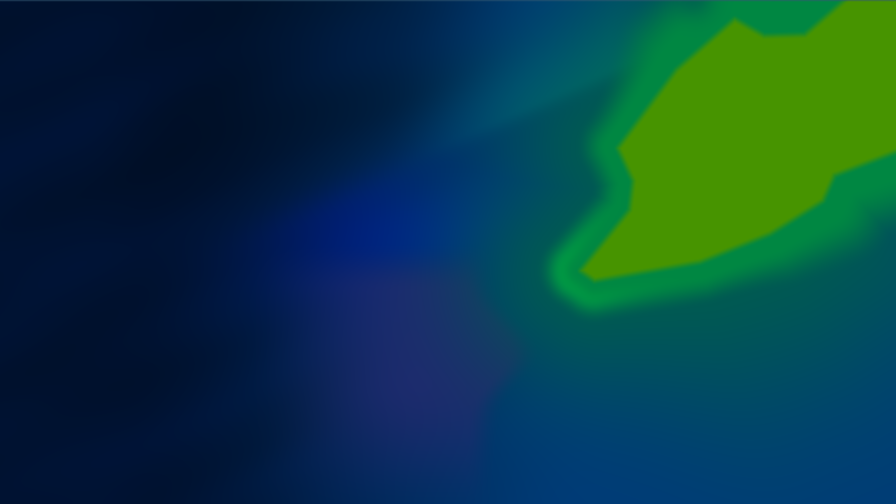
Give the GLSL for this background, as a Shadertoy shader.

```glsl
// Dark blue haze with a violet patch and a glowing green island at the upper right.

vec2 hashGradient(vec2 cell) {
    float angle = 6.2832 * fract(sin(dot(cell, vec2(127.1, 311.7))) * 43758.5);
    return vec2(cos(angle), sin(angle));
}

float gradientNoise(vec2 p) {
    vec2 i = floor(p), f = fract(p);
    vec2 u = f * f * f * (f * (f * 6.0 - 15.0) + 10.0);
    vec2 e = vec2(0, 1);
    float low = mix(dot(hashGradient(i), f), dot(hashGradient(i + e.yx), f - e.yx), u.x);
    float high = mix(dot(hashGradient(i + e), f - e), dot(hashGradient(i + 1.0), f - 1.0), u.x);
    return mix(low, high, u.y);
}

float gauss(float x) { return exp(-x * x); }

// Signed distance to the island outline, negative inside
float islandDistance(vec2 p) {
    const int N = 18;
    vec2 outline[N] = vec2[N](
        vec2(1.153, 0.463), vec2(1.25, 0.583), vec2(1.257, 0.641),
        vec2(1.227, 0.706), vec2(1.343, 0.861), vec2(1.458, 0.961),
        vec2(1.516, 0.928), vec2(1.597, 0.93), vec2(1.678, 1.0),
        vec2(1.72, 1.06), vec2(1.9, 1.06), vec2(1.9, 0.74),
        vec2(1.778, 0.70), vec2(1.655, 0.653), vec2(1.632, 0.602),
        vec2(1.528, 0.537), vec2(1.389, 0.481), vec2(1.18, 0.444));
    float nearest = 1e3, side = 1.0;
    for (int i = 0; i < N; i++) {
        vec2 a = outline[i], b = outline[(i + 1) % N];
        vec2 edge = b - a, w = p - a;
        vec2 gap = w - edge * clamp(dot(w, edge) / dot(edge, edge), 0.0, 1.0);
        nearest = min(nearest, dot(gap, gap));
        bvec3 c = bvec3(p.y >= a.y, p.y < b.y, edge.x * w.y > edge.y * w.x);
        if (all(c) || all(not(c))) side = -side;
    }
    return side * sqrt(nearest);
}

void mainImage(out vec4 fragColor, in vec2 fragCoord) {
    // Heights as units; x is stretched to span 16:9
    vec2 p = fragCoord / iResolution.xy * vec2(16.0 / 9.0, 1.0);
    float ray = (p.y - 0.67 - 0.44 * (p.x - 0.764)) * 0.915;
    float along = dot(p, vec2(0.915, 0.403));
    float wisps = gradientNoise(vec2(along * 2.5, ray * 8.0));

    // Navy to blue, darker above the diagonal
    vec3 color = mix(vec3(0.0, 0.07, 0.19), vec3(0.0, 0.23, 0.47), smoothstep(0.25, 1.2, p.x));
    float shade = smoothstep(-0.04, 0.12, ray) * smoothstep(0.15, 0.5, p.x);
    color *= 1.0 - 0.25 * shade * (1.0 - smoothstep(0.75, 1.1, p.x));
    color += vec3(0.0, 0.012, 0.045) * wisps * (1.0 - smoothstep(0.8, 1.2, p.x));

    // Saturated blue glow under the diagonal
    vec2 glow = (p - vec2(0.76, 0.53)) / vec2(0.24, 0.15);
    color += vec3(0.0, -0.02, 0.17) * exp(-dot(glow, glow)) * (1.0 - smoothstep(-0.05, 0.06, ray));

    // Violet patch with a firm top and a bulging right edge
    float rightEdge = 0.955 + 0.09 * gauss((p.y - 0.3) / 0.08) + 0.02 * wisps;
    float patchMask = smoothstep(0.48, 0.85, p.x) * smoothstep(-0.05, 0.25, p.y)
        * (1.0 - smoothstep(0.42, 0.52, p.y))
        * (1.0 - smoothstep(rightEdge - 0.03, rightEdge + 0.035, p.x));
    color = mix(color, vec3(0.13, 0.16, 0.44), 0.9 * patchMask);

    // Teal halo and the pale diagonal ray
    float d = islandDistance(p);
    float haloWidth = 0.23 + 0.12 * smoothstep(1.1, 1.6, p.x) * (1.0 - smoothstep(0.4, 0.7, p.y));
    color = mix(color, vec3(0.0, 0.36, 0.31), gauss(max(d, 0.0) / haloWidth));
    float rayWidth = ray > 0.0 ? 0.12 : 0.025;
    color += vec3(0.0, 0.06, 0.03) * gauss(ray / rayWidth)
        * smoothstep(0.75, 1.05, p.x) * (1.0 - smoothstep(1.2, 1.35, p.x));

    // Emerald rim, wider at the top and far right
    float rimWidth = 0.06 + 0.05 * smoothstep(1.4, 1.78, p.x) + 0.05 * smoothstep(0.75, 1.0, p.y);
    float rim = 1.0 - smoothstep(rimWidth * 0.45, rimWidth * 1.45, d + 0.012 * wisps);
    rim *= 1.0 - 0.6 * exp(-dot(p - vec2(1.38, 1.0), p - vec2(1.38, 1.0)) / 0.0015);
    color = mix(color, vec3(0.0, 0.53, 0.26), rim);
    color += vec3(0.0, 0.08, 0.0) * gauss((d - 0.045) / 0.02) * gauss(length(p - vec2(1.13, 0.44)) / 0.12);

    // Flat green island
    color = mix(color, vec3(0.28, 0.58, 0.0), 1.0 - smoothstep(-0.008, 0.01, d));

    // Thin pale line along the top
    color = mix(color, vec3(0.2, 0.35, 0.45), 0.5 * smoothstep(0.996, 0.999, p.y));
    fragColor = vec4(clamp(color, 0.0, 1.0), 1.0);
}
```
